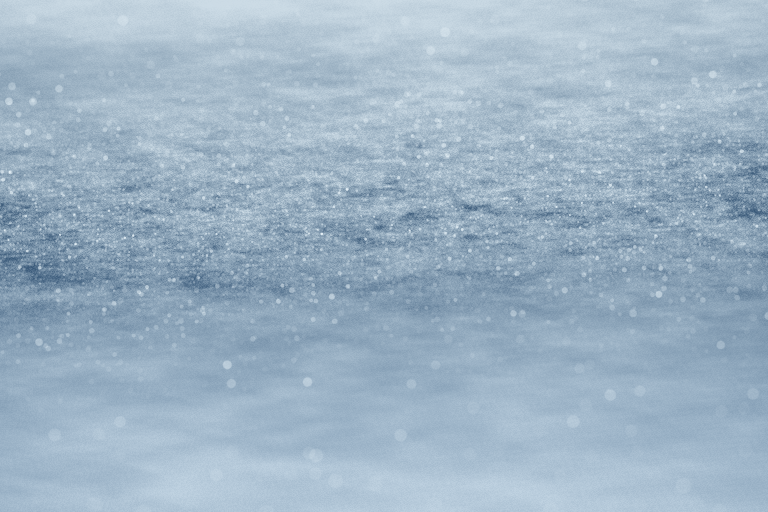
Give the GLSL for this texture, as a WebGL 1 fragment shader.

```glsl
precision highp float;
// Sunlit snow field with a narrow band of focus, soft drifts and ice glints.
uniform vec2 u_resolution;

float hash(vec2 p) {
  return fract(sin(dot(p, vec2(127.1, 311.7))) * 43758.5453);
}

float valueNoise(vec2 p) {
  vec2 cell = floor(p);
  vec2 f = fract(p);
  f = f * f * (3.0 - 2.0 * f);
  float low = mix(hash(cell), hash(cell + vec2(1.0, 0.0)), f.x);
  float high = mix(hash(cell + vec2(0.0, 1.0)), hash(cell + vec2(1.0, 1.0)), f.x);
  return mix(low, high, f.y);
}

// Turns the lattice a little so that its rows do not show.
vec2 turn(vec2 p, float angle) {
  float c = cos(angle);
  float s = sin(angle);
  return vec2(c * p.x - s * p.y, s * p.x + c * p.y);
}

// Distance from the sharp band, which rises to the right; the far side blurs slower.
float defocus(vec2 p) {
  float offset = p.y - 0.54 - 0.05 * p.x;
  return offset > 0.0 ? 0.75 * offset : -offset;
}

// A smooth bump of the given half width around a centre.
float bump(float value, float centre, float width) {
  float d = (value - centre) / width;
  return exp(-d * d);
}

// Broad brightness from the near edge up to the far edge.
float fieldLight(vec2 p, float aspect) {
  float x = p.x / aspect;
  float light = mix(0.725, 0.575, smoothstep(0.0, 0.46, p.y));
  light = mix(light, 0.705, smoothstep(0.5, 0.82, p.y));
  light += 0.085 * smoothstep(0.85, 1.0, p.y);
  light -= 0.025 * bump(p.y, 0.87, 0.05) * (1.0 - 0.6 * x);
  light -= 0.055 * bump(p.y, 0.47, 0.06) * (1.0 - x);
  light -= 0.05 * bump(p.y, 0.67, 0.08) * smoothstep(0.6, 1.0, x);
  float side = 2.0 * x - 1.0;
  return light + 0.015 - 0.06 * side * side * side * side;
}

// Flattened ripples; finer octaves vanish away from the focus.
float ripples(vec2 p, float blur) {
  float sum = 0.0;
  float frequency = 5.0;
  float amplitude = 0.06;
  for (int i = 0; i < 6; i++) {
    float sharpness = exp(-pow(blur * frequency * 0.11, 1.5));
    vec2 q = turn(p, 0.04 - 0.02 * float(i)) * vec2(frequency, frequency * 3.6);
    q.y += 0.8 * valueNoise(p * frequency * 0.8 + 4.0);
    float wave = valueNoise(q + float(i) * 17.3) - 0.5;
    sum += amplitude * sharpness * wave;
    frequency *= 1.75;
    amplitude *= 1.14;
  }
  return sum;
}

// Sparse shadowed hollows: short level dashes with a crisp rim.
float hollows(vec2 p, float scale, float seed) {
  vec2 q = p * vec2(scale, scale * 4.5) + seed;
  q.y += 1.6 * valueNoise(p * scale * 1.3 + seed);
  float ragged = 0.16 * (valueNoise(p * vec2(110.0, 170.0)) - 0.5);
  return smoothstep(0.64, 0.86, valueNoise(q) + ragged);
}

// Crystal speckle in the sharp band, over an even faint grain.
float crystals(vec2 p, float sharp) {
  float coarse = valueNoise(turn(p, 0.06) * vec2(120.0, 210.0)) - 0.5;
  float grain = valueNoise(turn(p, 0.5) * 613.0 + 31.0) - 0.5;
  return 0.11 * sharp * coarse + (0.05 + 0.13 * sharp) * grain;
}

// One disc per chosen grid cell, its radius growing with defocus.
float glints(vec2 p, float size, float density, float seed, float reach) {
  vec2 cell = floor(p / size);
  float pick = hash(cell + seed);
  vec2 jitter = vec2(hash(cell + seed + 3.7), hash(cell + seed + 8.1));
  vec2 centre = (cell + mix(vec2(0.3), vec2(0.7), jitter)) * size;
  float blur = defocus(centre);
  float radius = min(0.0019 + 0.026 * blur, size * 0.27);
  float edge = 0.0009 + 0.1 * radius;
  float disc = 1.0 - smoothstep(radius - edge, radius + edge, length(p - centre));
  float strength = 0.2 + 0.8 * pow(hash(cell + seed + 5.3), 2.5);
  return disc * strength * step(pick, density) * exp(-pow(blur / reach, 2.0));
}

// Dark blue shadow through mid blue to pale snow.
vec3 snowColour(float light) {
  vec3 shadow = vec3(0.22, 0.345, 0.47);
  vec3 middle = vec3(0.575, 0.665, 0.738);
  vec3 pale = vec3(0.80, 0.86, 0.90);
  vec3 colour = mix(shadow, middle, smoothstep(0.22, 0.66, light));
  return mix(colour, pale, smoothstep(0.57, 0.88, light));
}

void main() {
  vec2 p = gl_FragCoord.xy / u_resolution.y;
  float aspect = u_resolution.x / u_resolution.y;
  float blur = defocus(p);
  float sharp = exp(-pow(blur / 0.15, 2.0));

  // Snow surface with soft drifts, ripples, hollows and crystals
  float light = fieldLight(p, aspect);
  light += 0.035 * (valueNoise(p * vec2(2.2, 7.0) + 9.0) - 0.5);
  light += ripples(p, blur) + crystals(p, sharp);
  light -= sharp * (0.09 * hollows(p, 11.0, 5.0) + 0.08 * hollows(p, 21.0, 63.0));
  vec3 colour = snowColour(light);
  colour += vec3(-0.008, 0.0, 0.012) * (1.0 - smoothstep(0.1, 0.6, p.y));

  // Dense crystal sparkle, scattered glints and larger soft discs
  float sparkle = 0.0;
  for (int i = 0; i < 3; i++) {
    float n = float(i);
    vec2 q = turn(p, 0.3 + 0.4 * n);
    sparkle += 0.5 * glints(p + n * 0.0031, 0.0075 + 0.0011 * n, 0.3, 73.0 + n * 5.0, 0.14);
    sparkle += 0.8 * glints(p + n * 0.007, 0.014 + 0.003 * n, 0.12, 11.0 + n * 7.0, 0.21);
    sparkle += 0.75 * glints(p + n * 0.021, 0.045 + 0.011 * n, 0.09, 41.0 + n * 9.0, 0.4);
  }
  colour = mix(colour, vec3(0.92, 0.96, 0.98), clamp(sparkle, 0.0, 0.92));
  gl_FragColor = vec4(colour, 1.0);
}
```
